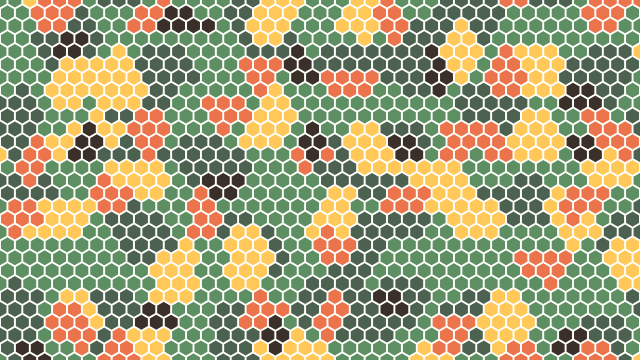
Reproduce this pattern procedurally as a WebGL 2 fragment shader.

```glsl
#version 300 es
precision highp float;

uniform vec2 u_resolution;
out vec4 outColor;

const float COLUMNS = 43.0;                  // hexagons across the canvas
const float GAP = 0.130;                     // line width, in hexagon widths
const vec2 LATTICE = vec2(1.0, 1.7320508);   // two interleaved rows per period

const vec3 LINE_WHITE = vec3(1.0, 1.0, 0.99);
const vec3 LEAF_GREEN = vec3(0.365, 0.560, 0.390);
const vec3 DEEP_GREEN = vec3(0.300, 0.380, 0.315);
const vec3 YELLOW = vec3(1.0, 0.785, 0.345);
const vec3 ORANGE = vec3(0.920, 0.455, 0.300);
const vec3 DARK_BROWN = vec3(0.230, 0.185, 0.165);

vec2 hash2(vec2 p, float seed) {
    vec3 q = fract(vec3(p.xyx + seed * 17.3) * vec3(0.1031, 0.1030, 0.0973));
    q += dot(q, q.yzx + 33.33);
    return fract((q.xx + q.yz) * q.zy);
}

// Centre of the pointy-topped hexagon containing p
vec2 hexCenter(vec2 p) {
    vec2 a = floor(p / LATTICE + 0.5) * LATTICE;
    vec2 b = (floor(p / LATTICE) + 0.5) * LATTICE;
    vec2 da = p - a, db = p - b;
    return dot(da, da) < dot(db, db) ? a : b;
}

// Signed distance to a hexagon of the given half width
float hexDistance(vec2 p, float halfWidth) {
    p = abs(p);
    return max(p.x, dot(p, vec2(0.5, 0.8660254))) - halfWidth;
}

// Cellular noise: distance to the nearest jittered, stretched patch centre
float patchDistance(vec2 p, float cellSize, float seed) {
    vec2 cell = floor(p / cellSize);
    float nearest = 1e3;
    for (int y = -1; y <= 1; y++) {
        for (int x = -1; x <= 1; x++) {
            vec2 id = cell + vec2(x, y);
            vec2 jitter = mix(vec2(0.12), vec2(0.88), hash2(id, seed));
            vec2 offset = p - (id + jitter) * cellSize;
            vec2 shape = hash2(id, seed + 5.0);
            float angle = 3.14159 * shape.x;
            vec2 axis = vec2(cos(angle), sin(angle));
            float stretch = mix(1.0, 1.35, shape.y);
            vec2 local = vec2(dot(offset, axis) / stretch,
                              dot(offset, vec2(-axis.y, axis.x)) * stretch);
            nearest = min(nearest, length(local));
        }
    }
    return nearest;
}

// Whether a hexagon belongs to a patch; the edge is ragged per hexagon
bool inPatch(vec2 center, float cellSize, float radius, float seed) {
    vec2 id = floor(center * vec2(2.0, 1.1547005) + 0.5);
    float ragged = (hash2(id, seed + 9.0).x - 0.5) * 0.4;
    return patchDistance(center, cellSize, seed) + ragged < radius;
}

// Camouflage layers, from the ground up
vec3 camouflage(vec2 center) {
    vec3 color = LEAF_GREEN;
    if (inPatch(center, 6.2, 2.30, 1.0)) color = DEEP_GREEN;
    if (inPatch(center, 6.6, 1.88, 2.0)) color = YELLOW;
    if (inPatch(center, 6.3, 1.40, 3.0)) color = ORANGE;
    if (inPatch(center, 8.3, 1.12, 4.0)) color = DARK_BROWN;
    return color;
}

void main() {
    // Hexagon units, measured from the top left corner
    float pixel = COLUMNS / u_resolution.x;
    vec2 p = vec2(gl_FragCoord.x, u_resolution.y - gl_FragCoord.y) * pixel;

    vec2 center = hexCenter(p);
    float d = hexDistance(p - center, 0.5 * (1.0 - GAP));
    float fill = 1.0 - smoothstep(-0.6 * pixel, 0.6 * pixel, d);

    outColor = vec4(mix(LINE_WHITE, camouflage(center), fill), 1.0);
}
```
